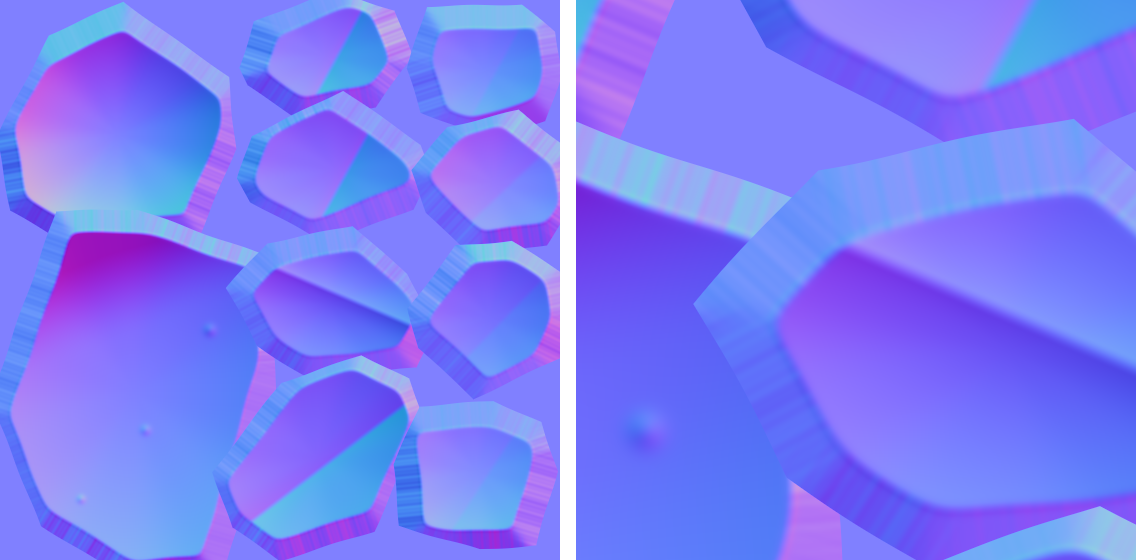
Left: the whole. Right: its middle third, enlarged.
Reproduce this texture map procedurally as a WebGL 1 fragment shader.

```glsl
precision highp float;
uniform vec2 u_resolution;

const int ISLANDS = 10;
const int EDGES = 8;
const float TAU = 6.2831853;
const float CORNER_SHARPNESS = 200.0; // higher gives crisper mitres
const float RIM_WIDTH = 0.036;
const float RIM_SOFTNESS = 0.004;
const float STREAK_AMOUNT = 0.13;
const float LIP_TILT = 0.16;
const float FACET_COUNT = 7.0;
const float FACET_STRENGTH = 0.6;
const float CREASE_TILT = 0.42;
const float CREASE_REACH = 0.055;
const float MAX_TILT = 0.88;

float hash(float a, float b) {
  return fract(sin(a * 127.1 + b * 311.7 + 4.7) * 43758.547);
}

vec2 heading(float a) { return vec2(cos(a), sin(a)); }

vec2 rotate(vec2 p, float a) {
  vec2 h = heading(a);
  return vec2(h.x * p.x + h.y * p.y, h.x * p.y - h.y * p.x);
}

// Two large islands on the left, two columns of four on the right
void layout(float id, out vec2 center, out vec2 extent, out float turn, out float bowl) {
  turn = 0.0;
  if (id < 0.5) {
    center = vec2(0.21, 0.76);
    extent = vec2(0.215, 0.205);
    bowl = 0.8;
  } else if (id < 1.5) {
    center = vec2(0.24, 0.3);
    extent = vec2(0.25, 0.325);
    bowl = 0.42;
  } else {
    float row = floor((id - 2.0) / 2.0);
    float column = mod(id, 2.0);
    center = vec2(0.58 + 0.285 * column + 0.02 * sin(1.3 * row),
                  0.9 - 0.185 * row - 0.018 * row * row - 0.025 * column);
    extent = mix(vec2(0.15 + 0.018 * row, 0.107 + 0.012 * row),
                 vec2(0.147, 0.116 + 0.006 * row), column);
    turn = (1.0 - column) * step(1.5, row) * (0.4 + 0.75 * cos(2.6 * (row - 1.0)));
    bowl = 0.42;
  }
}

// Parallel grooves that run across the rim
float streaks(float t, float seed) {
  float s = sin(t * 75.0 + seed * 19.0) + 0.7 * sin(t * 210.0 + seed * 41.0);
  return s + 0.5 * sin(t * 470.0 + seed * 7.0) + 0.35 * sin(t * 830.0);
}

// Smooth inner surface: a faceted bowl, with a crease or a steep brow
vec2 faceTilt(vec2 q, vec2 u, float id, float turn, float bowl) {
  float angle = atan(u.y, u.x + 0.00001);
  angle -= FACET_STRENGTH * sin(angle * FACET_COUNT) / FACET_COUNT;
  vec2 tilt = -bowl * length(u) * heading(angle);
  if (id > 1.5) {
    float upright = abs(turn) < 0.01 ? 0.9 : 0.0;
    float fold = turn < -0.01 ? 1.0 : -1.0;
    float along = turn + upright + (hash(id, 3.0) - 0.5) * 0.4;
    vec2 across = heading(along + TAU * 0.25);
    float s = dot(q, across) - 0.02 * fold;
    float side = smoothstep(-0.006, 0.006, s) * 2.0 - 1.0;
    float strength = CREASE_TILT * mix(1.0, 0.2, mod(id, 2.0));
    tilt += across * fold * side * strength * exp(-abs(s) / CREASE_REACH);
    tilt += 0.14 * heading(TAU * hash(id, 9.0));
  } else if (id > 0.5) {
    float brow = smoothstep(0.3, 0.85, u.y - 0.28 * u.x);
    tilt += vec2(0.12, -0.55) * brow;
  }
  return tilt;
}

// Small round bumps on the largest face
vec2 bumpTilt(vec2 q) {
  vec2 tilt = vec2(0.0);
  for (int i = 0; i < 4; i++) {
    float k = float(i);
    float radius = 0.014 - 0.002 * k;
    vec2 spot = vec2(0.135 - 0.115 * k, 0.11 - 0.14 * k + 0.04 * sin(5.0 * k));
    vec2 r = (q - spot) / radius;
    tilt += 0.6 * r * exp(-2.0 * dot(r, r));
  }
  return tilt;
}

void addIsland(vec2 p, float id, float pixel, inout vec2 tilt) {
  vec2 center, extent;
  float turn, bowl;
  layout(id, center, extent, turn, bowl);
  vec2 q = p - center;
  vec2 w = q + 0.0012 * sin(q.yx * 45.0 + id * 2.0);
  float outer = -1.0;
  float total = 0.0;
  vec2 rim = vec2(0.0);

  // Irregular polygon; each edge carries its own bevel
  for (int i = 0; i < EDGES; i++) {
    float k = float(i);
    float seed = hash(id, k + 20.0);
    vec2 dir = heading((k + 0.65 * hash(id, k)) * TAU / float(EDGES));
    float reach = length(rotate(dir, turn) * extent) * (0.89 + 0.15 * seed);
    float d = dot(w, dir) - reach;
    float width = RIM_WIDTH * (0.4 + 0.95 * hash(id, k + 40.0));
    float weight = exp(clamp((d + width) * CORNER_SHARPNESS, -70.0, 40.0));
    vec2 tangent = vec2(-dir.y, dir.x);
    float groove = streaks(dot(q, tangent), seed) * STREAK_AMOUNT * hash(id, k + 60.0);
    rim += weight * (dir * (0.2 + 0.4 * seed + 0.5 * groove) + tangent * groove);
    total += weight;
    outer = max(outer, d);
  }
  if (outer > pixel) return;
  float inner = log(total) / CORNER_SHARPNESS;
  rim /= total;

  vec2 u = rotate(q, turn) / extent;
  vec2 face = faceTilt(q, rotate(u, -turn), id, turn, bowl);
  if (id > 0.5 && id < 1.5) face += bumpTilt(q);
  vec2 surface = mix(face, rim, smoothstep(-RIM_SOFTNESS, RIM_SOFTNESS, inner));
  float lip = inner / RIM_SOFTNESS;
  surface += LIP_TILT * rim / max(length(rim), 0.01) * exp(-min(lip * lip, 60.0));
  tilt = mix(tilt, surface, clamp(0.5 - outer / pixel, 0.0, 1.0));
}

void main() {
  vec2 p = gl_FragCoord.xy / u_resolution;
  float pixel = 1.0 / min(u_resolution.x, u_resolution.y);
  vec2 tilt = vec2(0.0);
  for (int i = 0; i < ISLANDS; i++) addIsland(p, float(i), pixel, tilt);

  // Encode the unit normal as a colour
  tilt *= min(1.0, MAX_TILT / max(length(tilt), 0.001));
  vec3 normal = vec3(tilt, sqrt(1.0 - dot(tilt, tilt)));
  gl_FragColor = vec4(normal * 0.5 + 0.5, 1.0);
}
```
